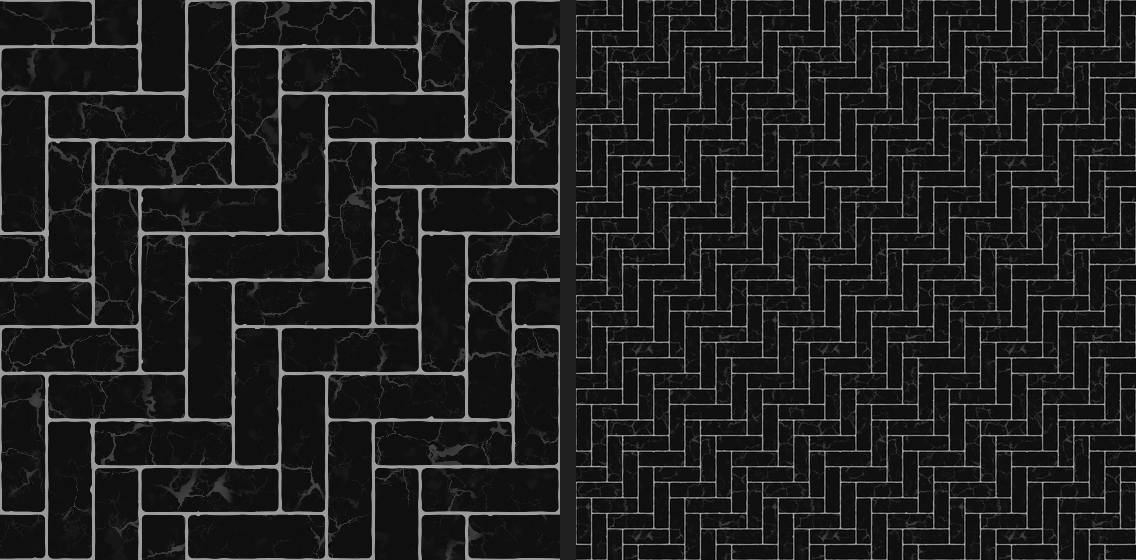
Left: one tile. Right: repeated 3 by 3.
A three.js fragment shader for this texture:

```glsl
// Black veined marble planks in a 3:1 herringbone with pale, slightly worn grout.
varying vec2 vUv;

const float CELLS = 12.0;        // plank widths across and down
const float PLANK = 3.0;         // plank length in plank widths
const float HALF_GROUT = 0.034;
const float CORNER = 0.10;
const float SOFT = 0.022;        // edge smoothing in plank widths

const vec3 MARBLE = vec3(0.060);
const vec3 FAINT_VEIN = vec3(0.140);
const vec3 BOLD_VEIN = vec3(0.245);
const vec3 GROUT = vec3(0.620);

float hash(vec2 p) {
  return fract(sin(dot(p, vec2(127.1, 311.7))) * 43758.5453);
}

vec2 hash2(vec2 p) {
  return vec2(hash(p), hash(p + vec2(19.7, 7.3)));
}

float noise(vec2 p) {
  vec2 i = floor(p);
  vec2 f = fract(p);
  f = f * f * (3.0 - 2.0 * f);
  float low = mix(hash(i), hash(i + vec2(1.0, 0.0)), f.x);
  float high = mix(hash(i + vec2(0.0, 1.0)), hash(i + vec2(1.0)), f.x);
  return mix(low, high, f.y);
}

float fbm(vec2 p) {
  float sum = 0.0;
  float amp = 0.5;
  for (int i = 0; i < 4; i++) {
    sum += amp * noise(p);
    p = p * 2.03 + vec2(5.2, 1.3);
    amp *= 0.5;
  }
  return sum;
}

vec2 warp(vec2 p, float scale, float amount) {
  vec2 bend = vec2(fbm(p * scale), fbm(p * scale + vec2(31.4, 17.8)));
  return p + amount * (bend - 0.47);
}

// Gap between the nearest and second nearest cell point: zero on the cracks
float crackle(vec2 p) {
  vec2 cell = floor(p);
  float first = 8.0;
  float second = 8.0;
  for (int y = -1; y <= 1; y++) {
    for (int x = -1; x <= 1; x++) {
      vec2 c = cell + vec2(float(x), float(y));
      float d = length(c + hash2(c) - p);
      second = min(second, max(first, d));
      first = min(first, d);
    }
  }
  return second - first;
}

float line(float d, float width) {
  return 1.0 - smoothstep(width, width + SOFT, d);
}

float roundedBox(vec2 p, vec2 halfSize, float radius) {
  vec2 q = abs(p) - halfSize + radius;
  return length(max(q, 0.0)) + min(max(q.x, q.y), 0.0) - radius;
}

// Origin (xy) and size (zw) of the plank covering a cell
vec4 herringbone(vec2 cell) {
  float k = mod(cell.x + cell.y + 2.0, 2.0 * PLANK);
  if (k < PLANK - 0.5) return vec4(cell - vec2(k, 0.0), PLANK, 1.0);
  return vec4(cell - vec2(0.0, k - PLANK), 1.0, PLANK);
}

vec3 marble(vec2 p) {
  // Bold veins swell, thin out and vanish along their length
  float d = crackle(warp(p, 2.4, 0.6) * 0.95) / 0.95;
  float swell = noise(p * 2.1 + 8.5);
  float presence = smoothstep(0.34, 0.58, noise(p * 1.15 + 3.7));
  float bold = line(d, 0.008 + 0.11 * swell * swell * swell) * presence;

  // Wispy threads run beside the bold veins
  float thread = line(abs(fbm(p * 3.2 + 12.1) - 0.47), 0.004);
  float wisps = thread * presence * (1.0 - smoothstep(0.04, 0.3, d));

  // Fine background cracks and dim smoky patches
  float crack = crackle(warp(p + 43.0, 3.5, 0.5) * 1.7) / 1.7;
  float fine = line(crack, 0.004) * smoothstep(0.42, 0.68, noise(p * 1.9 + 27.0));
  float smoke = smoothstep(0.60, 0.72, fbm(p * 2.3 + 61.0));

  vec3 color = MARBLE + 0.010 * (noise(p * 24.0) - 0.5);
  color = mix(color, FAINT_VEIN, max(0.85 * fine, 0.35 * smoke));
  color = mix(color, BOLD_VEIN, 0.6 * wisps);
  return mix(color, BOLD_VEIN * (0.8 + 0.35 * noise(p * 5.0)), bold);
}

void main() {
  vec2 grid = vUv * CELLS;
  vec4 plank = herringbone(floor(grid));
  vec2 local = grid - plank.xy;

  // Wrapped plank identity gives each stone its own cut of marble
  vec2 seed = floor(60.0 * hash2(mod(plank.xy, CELLS) + 0.5));
  vec2 p = local + seed;

  // Uneven plank edge with rare chips
  float wobble = 0.018 * (noise(p * 5.0) - 0.5);
  float chip = 0.045 * smoothstep(0.86, 0.98, noise(p * 4.0 + 71.0));
  float edge = roundedBox(local - 0.5 * plank.zw, 0.5 * plank.zw - HALF_GROUT, CORNER);
  float grout = smoothstep(-0.5 * SOFT, 0.5 * SOFT, edge + wobble + chip);

  vec3 joint = GROUT * (0.97 + 0.04 * noise(mod(grid * 4.0, 4.0 * CELLS)));
  gl_FragColor = vec4(mix(marble(p), joint, grout), 1.0);
}
```
